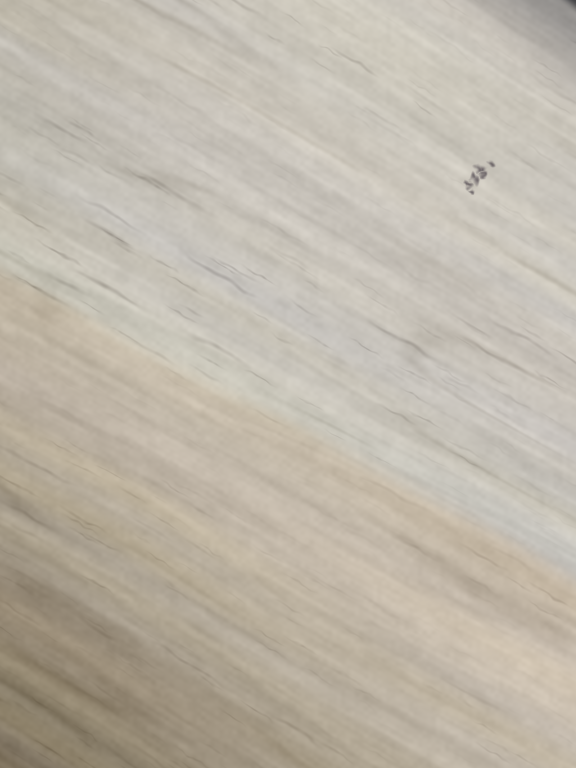
This texture is drawn by a Shadertoy shader. Its source:

```glsl
float hash(vec2 p) {
    return fract(sin(dot(p, vec2(127.1, 311.7))) * 43758.5453);
}

float noise(vec2 p) {
    vec2 i = floor(p), f = fract(p);
    f = f * f * (3.0 - 2.0 * f);
    return mix(mix(hash(i), hash(i + vec2(1, 0)), f.x),
               mix(hash(i + vec2(0, 1)), hash(i + vec2(1, 1)), f.x), f.y);
}

// Short tapered dark dashes, at most one per cell, lying along the grain
float pores(vec2 g, float seed) {
    float row = floor(g.y);
    g.x += 7.0 * hash(vec2(row, seed));
    vec2 id = vec2(floor(g.x), row);
    vec2 f = fract(g) - 0.5;
    float size = hash(id + seed + 3.7);
    float taper = 1.0 - smoothstep(0.05, 0.2 + 0.28 * size, abs(f.x));
    float wobble = 0.35 * (noise(g * vec2(7.0, 1.0) + seed) - 0.5) + 0.1 * f.x;
    float line = 1.0 - smoothstep(0.0, 0.19, abs(f.y + wobble));
    float broken = 0.4 + 0.6 * noise(g * vec2(13.0, 3.0));
    return step(0.76, hash(id + seed)) * taper * line * broken * (0.3 + 0.7 * size);
}

void mainImage(out vec4 fragColor, in vec2 fragCoord) {
    vec2 p = fragCoord / iResolution.y;

    // Grain space: x along the fibres, y across, fanning out from the seam
    vec2 g = vec2(dot(p, vec2(0.88, -0.47)), dot(p, vec2(0.47, 0.88)));
    g.y += 0.13 * g.x * abs(g.y - 0.572);
    vec2 w = g + vec2(0.0, 0.009 * (noise(g * vec2(5.0, 9.0)) - 0.5));

    // Pale plank above, tan plank below, with shade at the lower left
    float light = smoothstep(-0.06, 0.6, p.x * 0.72 + p.y * 0.85);
    vec3 tan_ = mix(vec3(0.525, 0.48, 0.4), vec3(0.775, 0.733, 0.668), light);
    vec3 pale = mix(vec3(0.735, 0.715, 0.665), vec3(0.788, 0.769, 0.736),
                    smoothstep(-0.1, 0.3, p.x + 0.2 * (1.0 - p.y)));
    float seam = w.y - 0.572 + 0.006 * (noise(w * vec2(9.0, 60.0)) - 0.5);
    float upper = smoothstep(-0.016, 0.012, seam);
    vec3 color = mix(tan_, pale, upper);
    color += vec3(0.0, 0.007, 0.006) * exp(-pow((seam - 0.022) / 0.018, 2.0));
    color -= vec3(0.004, 0.012, 0.022) * exp(-pow((seam + 0.028) / 0.022, 2.0));

    // Long broad, medium and fine fibres
    float broad = noise(w * vec2(1.3, 21.0) + 4.0) - 0.5;
    float medium = noise(w * vec2(2.6, 50.0) + 19.0) - 0.5;
    float fine = noise(w * vec2(7.0, 115.0) + 37.0) - 0.5;
    float hair = noise(w * vec2(14.0, 210.0) + 53.0) - 0.5;
    color += 0.036 * broad + 0.05 * medium + 0.044 * fine + 0.024 * hair;

    // Warm light fibres and mauve darker ones
    float tint = noise(w * vec2(1.8, 33.0) + 61.0) - 0.5;
    color += vec3(0.022, 0.013, -0.018) * tint;
    color += vec3(0.004, -0.006, 0.006) * (noise(w * vec2(1.5, 11.0) + 71.0) - 0.5);

    // Long thin dark veins that fade in and out
    float vein = abs(noise(w * vec2(2.2, 26.0) + 90.0) - 0.5);
    float fade = smoothstep(0.45, 0.8, noise(w * vec2(6.0, 22.0) + 97.0));
    color -= vec3(0.05, 0.052, 0.055) * fade * (1.0 - smoothstep(0.0, 0.09, vein));

    // Blurred mottle
    color += 0.03 * (noise(g * vec2(50.0, 95.0)) - 0.5);
    color += 0.024 * (noise(p * 170.0) - 0.5);

    // Pores in three sizes, clustered along some fibres
    float cluster = smoothstep(0.3, 0.75, noise(w * vec2(2.0, 17.0) + 80.0));
    float dark = 0.0;
    for (int i = 0; i < 3; i++) {
        float k = float(i);
        dark += pores(w * vec2(6.0 + 4.0 * k, 48.0 + 20.0 * k), 11.0 * k + 2.0)
              * (1.0 - 0.15 * k);
    }
    color -= vec3(0.17, 0.175, 0.17) * dark * mix(0.25, 1.0, cluster) * mix(0.6, 1.0, upper);

    // Small ink mark: ragged soft dots along a bent stroke
    float ink = 0.0;
    vec2 ragged = p + 0.007 * (vec2(noise(p * 190.0), noise(p * 190.0 + 31.0)) - 0.5);
    for (int i = 0; i < 9; i++) {
        float k = float(i);
        vec2 jitter = vec2(hash(vec2(k, 5.0)), hash(vec2(k, 9.0))) - 0.5;
        vec2 dotPos = vec2(0.609 + 0.0032 * k, 0.756 + 0.004 * k) + 0.013 * jitter;
        float radius = 0.003 + 0.003 * hash(vec2(k, 14.0));
        ink = max(ink, 1.0 - smoothstep(0.0, 1.6 * radius, length(ragged - dotPos)));
    }
    color = mix(color, vec3(0.36, 0.33, 0.35), 0.8 * ink);

    // Shadow over the upper right corner
    float corner = p.y - 1.0 + 0.75 * (p.x - 0.612);
    color = mix(color, color * 0.76 - vec3(0.0, -0.005, -0.015), smoothstep(-0.05, 0.08, corner));
    color = mix(color, vec3(0.27, 0.27, 0.28), smoothstep(0.085, 0.103, corner));

    fragColor = vec4(clamp(color, 0.0, 1.0), 1.0);
}
```
